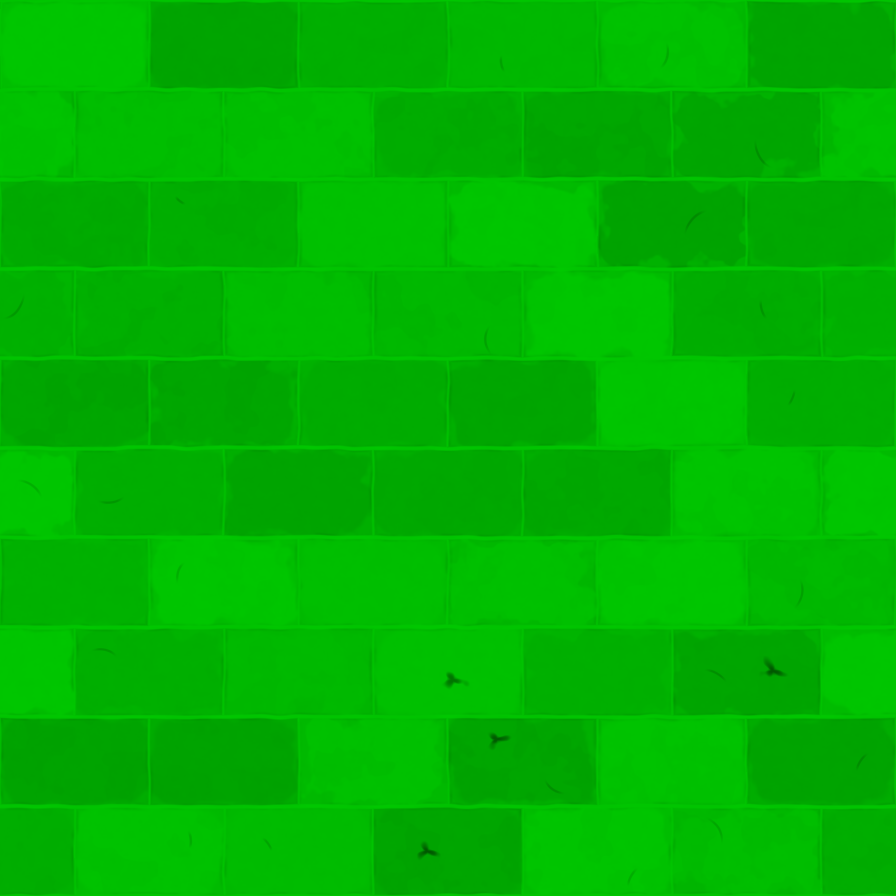
Give the GLSL for this texture, as a three.js fragment shader.

```glsl
// Worn running-bond brick wall in shades of green: each brick hashes its own
// tone, blotchy border, scratch and chip; thin bright joints with a dark rim
// run between them. The pattern wraps at all four sides.

#define GRID vec2(6.0, 10.0)
#define DARK_TONE 0.640
#define LIGHT_TONE 0.775
#define BORDER_TONE 0.715
#define JOINT_TONE 0.775
#define JOINT_HALF vec2(0.0012, 0.0021)
#define SOFTNESS 0.0012
#define WOBBLE 0.0022
#define CHIP_SHARE 0.07
#define SCRATCH_SHARE 0.32

varying vec2 vUv;

float hash(vec2 p) {
  return fract(sin(dot(p, vec2(127.1, 311.7))) * 43758.5453);
}

// Value noise that repeats after the given number of lattice cells
float noise(vec2 p, float period) {
  vec2 i = floor(p);
  vec2 f = fract(p);
  f = f * f * (3.0 - 2.0 * f);
  vec2 a = mod(i, period);
  vec2 b = mod(i + 1.0, period);
  return mix(mix(hash(a), hash(vec2(b.x, a.y)), f.x),
             mix(hash(vec2(a.x, b.y)), hash(b), f.x), f.y);
}

float fbm(vec2 p) {
  return 0.55 * noise(p, 512.0) + 0.3 * noise(p * 2.1 + 7.3, 512.0)
       + 0.15 * noise(p * 4.3 + 3.1, 512.0);
}

float roundedBox(vec2 p, vec2 halfSize, float radius) {
  vec2 q = abs(p) - halfSize + radius;
  return length(max(q, 0.0)) + min(max(q.x, q.y), 0.0) - radius;
}

vec2 rotate(vec2 p, float angle) {
  float c = cos(angle);
  float s = sin(angle);
  return vec2(c * p.x - s * p.y, s * p.x + c * p.y);
}

// Concave three-pointed hollow, 1 at its heart
float chip(vec2 p, float size, float grain) {
  p.y *= 1.6;
  float spikes = pow(abs(cos(1.5 * atan(p.y, p.x + 0.00001))), 3.0);
  float reach = size * (0.35 + 0.65 * spikes) * (0.65 + 0.7 * grain);
  return 1.0 - smoothstep(0.1, 1.0, length(p) / reach);
}

// Short bent hairline that fades towards its ends
float scratch(vec2 p, float reach) {
  float bend = p.y + 18.0 * p.x * p.x - 0.002;
  float line = 1.0 - smoothstep(0.0004, 0.0022, abs(bend));
  return line * (1.0 - smoothstep(0.3 * reach, reach, abs(p.x)));
}

void main() {
  // Uneven courses, every other one shifted by half a brick
  vec2 drift = vec2(noise(vUv * 40.0, 40.0), noise(vUv * 48.0 + 11.0, 48.0));
  vec2 grid = (vUv + WOBBLE * (drift - 0.5)) * GRID;
  float row = floor(grid.y);
  grid.x += 0.5 * mod(row + 1.0, 2.0);
  vec2 id = mod(floor(grid), GRID);
  vec2 halfBrick = 0.5 / GRID;
  vec2 local = (fract(grid) - 0.5) / GRID;
  vec2 toJoint = halfBrick - abs(local);
  vec2 seed = 20.0 + 17.0 * vec2(hash(id + 2.7), hash(id + 8.1));

  // Brick tone, with a ragged border drawn towards the middle tone
  float tone = mix(DARK_TONE, LIGHT_TONE, smoothstep(0.0, 1.0, hash(id + 0.37)));
  float blotch = fbm(local * 38.0 + seed);
  float wear = hash(id + 5.9);
  float inset = roundedBox(local, halfBrick, 0.026) + 0.002
              + (blotch - 0.45) * mix(0.012, 0.06, wear * wear);
  float border = smoothstep(-0.004, 0.004, inset);
  tone = mix(tone, BORDER_TONE, border * mix(0.35, 0.8, wear));

  // Faint stains and fine mottling
  float stain = smoothstep(0.54, 0.60, fbm(local * 30.0 + seed.yx + 9.0));
  tone -= 0.014 * stain * hash(id + 3.3);
  tone += 0.012 * (fbm(local * 110.0 + seed) - 0.5);

  // Scratches and chips on some of the bricks
  vec2 spot = (vec2(hash(id + 1.9), hash(id + 6.4)) - 0.5) * halfBrick;
  vec2 mark = rotate(local - spot * 1.2, 6.28 * hash(id + 4.6));
  float scratched = step(hash(id + 7.7), SCRATCH_SHARE);
  tone -= 0.09 * scratched * scratch(mark, mix(0.008, 0.02, wear));
  float chipped = step(hash(id + 9.2), CHIP_SHARE);
  float grain = noise(local * 150.0 + seed, 512.0);
  vec2 hollow = rotate(local + spot, 0.8 * hash(id + 2.2) - 0.4);
  tone -= 0.30 * chipped * chip(hollow, 0.021, grain);

  // Broken dark rim beside the joints
  float rimDistance = min(toJoint.x, toJoint.y);
  float rim = 1.0 - smoothstep(0.002, 0.0058, rimDistance);
  tone -= 0.05 * rim * smoothstep(0.3, 0.75, fbm(local * 45.0 + seed + 4.0));

  // Joints: strong along the courses, fainter between neighbours
  vec2 joint = 1.0 - smoothstep(JOINT_HALF - SOFTNESS, JOINT_HALF + SOFTNESS, toJoint);
  float jointTone = JOINT_TONE + 0.02 * (drift.x - 0.5);
  tone = mix(tone, jointTone, max(0.75 * joint.x, 0.95 * joint.y));

  gl_FragColor = vec4(0.0, clamp(tone, 0.0, 1.0), 0.0, 1.0);
}
```
